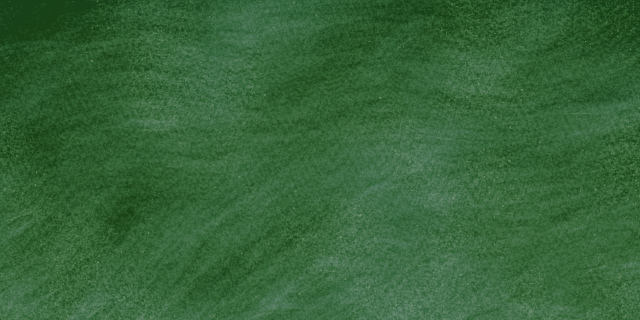
Write a WebGL 1 fragment shader that draws this texture.

```glsl
precision highp float;
// Green chalkboard: a dark-edged board under wiped chalk haze, slanted streaks,
// curved eraser smears, thin scratches, crisp grain and scattered chalk specks.
// The layers add up to one tone, which a three-colour ramp turns into green.
uniform vec2 u_resolution;

#define BASE_TONE 0.585
#define CLOUD_GAIN 0.85
#define STREAK_GAIN 0.72
#define SMEAR_GAIN 0.36
#define GRAIN_GAIN 0.80
#define SPECK_GAIN 0.50
#define SLANT 0.62
#define MARKS 26
#define DARK_GREEN vec3(0.105, 0.275, 0.115)
#define BOARD_GREEN vec3(0.205, 0.405, 0.225)
#define CHALK_GREEN vec3(0.325, 0.485, 0.360)
#define SPECK_COLOR vec3(0.56, 0.66, 0.52)

float hash(vec2 p) {
  return fract(sin(dot(p, vec2(127.1, 311.7))) * 43758.5453);
}

float noise(vec2 p) {
  vec2 i = floor(p), f = fract(p);
  f = f * f * (3.0 - 2.0 * f);
  float low = mix(hash(i), hash(i + vec2(1.0, 0.0)), f.x);
  float high = mix(hash(i + vec2(0.0, 1.0)), hash(i + vec2(1.0, 1.0)), f.x);
  return mix(low, high, f.y);
}

vec2 rotate(vec2 p, float angle) {
  float c = cos(angle), s = sin(angle);
  return vec2(c * p.x + s * p.y, c * p.y - s * p.x);
}

float fbm(vec2 p) {
  float sum = 0.0, gain = 0.5;
  for (int i = 0; i < 5; i++) {
    sum += gain * noise(p);
    p = rotate(p, 0.5) * 2.03 + 17.3;
    gain *= 0.52;
  }
  return sum;
}

// Noise stretched along one direction, coarse wipes plus fine bristle lines
float streaks(vec2 p, float angle) {
  vec2 q = rotate(p, angle);
  return 0.36 * noise(q * vec2(3.0, 11.0) + 5.0)
       + 0.32 * noise(q * vec2(7.0, 41.0) + 31.0)
       + 0.32 * noise(q * vec2(14.0, 115.0) + 67.0);
}

// Bent eraser marks (x) with one crisp edge, and thin chalk scratches (y)
vec2 marks(vec2 p) {
  vec2 sum = vec2(0.0);
  for (int i = 0; i < MARKS; i++) {
    float id = float(i) + 1.0;
    vec2 centre = vec2(2.0 * hash(vec2(id, 1.7)), 0.9 * hash(vec2(id, 4.3)));
    float angle = mix(-0.1, 0.85, hash(vec2(id, 7.9)));
    float reach = mix(0.08, 0.26, hash(vec2(id, 9.1)));
    float width = mix(0.02, 0.08, hash(vec2(id, 12.7)));
    vec2 q = rotate(p - centre, angle);
    q.y += (hash(vec2(id, 15.1)) - 0.3) * 2.0 * q.x * q.x;
    float along = 1.0 - smoothstep(0.2, 1.0, abs(q.x) / reach);
    float across = (1.0 - smoothstep(-0.004, 0.005, q.y)) * smoothstep(-width, 0.0, q.y);
    float bristles = 0.1 + 1.2 * noise(q * vec2(10.0, 120.0) + id * 13.0);
    sum.x += along * across * bristles * mix(0.3, 1.0, hash(vec2(id, 19.3)));
    float line = 1.0 - smoothstep(0.001, 0.004, abs(q.y + 0.6 * width));
    sum.y += line * along * smoothstep(0.45, 0.75, noise(q * vec2(45.0, 9.0) + id * 7.0));
  }
  return min(sum, vec2(1.4, 1.0));
}

// Round chalk crumbs, one candidate per cell
float specks(vec2 p, float cells, float share) {
  vec2 q = p * cells, cell = floor(q);
  vec2 offset = 0.35 + 0.3 * vec2(hash(cell + 3.1), hash(cell + 8.7));
  float radius = mix(0.16, 0.32, hash(cell + 21.9));
  float crumb = 1.0 - smoothstep(radius * 0.6, radius * 1.3, length(fract(q) - offset));
  float strength = mix(0.35, 1.0, hash(cell + 57.1));
  return crumb * strength * step(1.0 - share, hash(cell + 41.3));
}

// Unwiped dark borders: top, upper left and upper right
float border_shade(vec2 p) {
  float wobble = 0.6 + 0.8 * noise(p * 4.0 + 50.0);
  float top = 0.38 * exp(-(1.0 - p.y) * 8.0);
  float left = 0.40 * exp(-p.x * 4.2) * smoothstep(0.0, 0.7, p.y);
  float right = 0.34 * exp(-(2.0 - p.x) * 5.0) * smoothstep(0.1, 1.0, p.y);
  return (top + left + right) * wobble;
}

void main() {
  vec2 p = gl_FragCoord.xy / u_resolution.y;
  p.x *= 2.0 * u_resolution.y / u_resolution.x;
  vec2 bent = p + 0.10 * vec2(noise(p * 2.5), noise(p * 2.5 + 9.0));

  // Chalk haze, level wipes higher up and slanted ones lower down
  float haze = fbm(rotate(bent, 0.35) * vec2(2.2, 4.2) + 3.0) - 0.49;
  float level = smoothstep(0.35, 0.65, noise(p * 2.0 + 23.0) + 0.5 * (p.y - 0.5));
  float wipe = mix(streaks(bent, SLANT), streaks(bent, 0.06), level) - 0.5;
  vec2 mark = marks(p);

  // Crisp grain, stronger inside dusty patches
  float dust = smoothstep(0.42, 0.72, fbm(p * 4.0 + 71.0));
  float grain = 0.72 * noise(rotate(p, 0.4) * 225.0)
              + 0.28 * noise(rotate(p, 1.1) * 120.0) - 0.5;
  float crumbs = specks(p, 120.0, 0.015 + 0.13 * dust)
               + specks(rotate(p, 0.7), 75.0, 0.006 + 0.025 * dust);

  float tone = BASE_TONE - border_shade(p) + CLOUD_GAIN * haze
             + STREAK_GAIN * wipe + SMEAR_GAIN * mark.x
             + GRAIN_GAIN * grain * (0.8 + 0.4 * dust) + 0.07 * dust;
  tone = clamp(tone, -0.08, 1.3);
  vec3 color = mix(DARK_GREEN, BOARD_GREEN, min(tone * 2.0, 1.0));
  color = mix(color, CHALK_GREEN, max(tone * 2.0 - 1.0, 0.0));

  // Cool film where wiped, warm tint on the dusty grain, loose chalk on top
  float cool = 0.5 * mark.x + 2.0 * haze - dust * (0.3 + grain);
  color += clamp(cool, -0.7, 0.9) * vec3(-0.010, -0.004, 0.022);
  float chalk = SPECK_GAIN * min(crumbs, 1.0) + 0.22 * mark.y;
  gl_FragColor = vec4(mix(color, SPECK_COLOR, min(chalk, 1.0)), 1.0);
}
```
